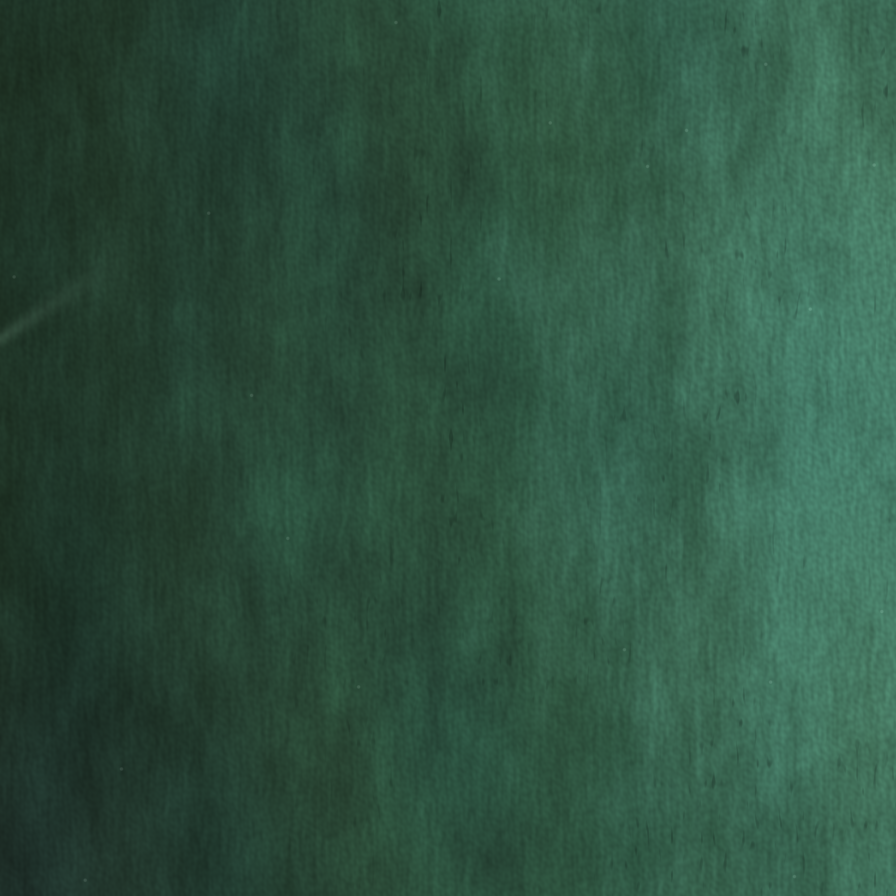
Write a three.js fragment shader that draws this texture.

```glsl
// Dark green brushed surface, shaded from a dim left side to a lit right side.
// A tone field (light + stretched gradient noise) is mapped through a green
// ramp, then covered with fine grain, dark flecks, pale specks and a scratch.

varying vec2 vUv;

const vec3 DEEP_GREEN  = vec3(0.125, 0.212, 0.157);
const vec3 DARK_GREEN  = vec3(0.150, 0.260, 0.200);
const vec3 MID_GREEN   = vec3(0.180, 0.330, 0.250);
const vec3 LIGHT_GREEN = vec3(0.220, 0.390, 0.310);
const vec3 PALE_GREEN  = vec3(0.270, 0.475, 0.390);
const vec3 SCRATCH_TINT = vec3(0.085, 0.105, 0.095);

float hash(vec2 p) {
  vec3 q = fract(p.xyx * vec3(0.1031, 0.1030, 0.0973));
  q += dot(q, q.yzx + 33.33);
  return fract((q.x + q.y) * q.z);
}

// Dot product of a random unit gradient with the offset from its corner
float cornerValue(vec2 cell, vec2 corner, vec2 offset) {
  float angle = 6.2832 * hash(cell + corner);
  return dot(vec2(cos(angle), sin(angle)), offset - corner);
}

float gradientNoise(vec2 p) {
  vec2 i = floor(p);
  vec2 f = p - i;
  vec2 u = f * f * f * (f * (f * 6.0 - 15.0) + 10.0);
  float low = mix(cornerValue(i, vec2(0.0), f), cornerValue(i, vec2(1.0, 0.0), f), u.x);
  float high = mix(cornerValue(i, vec2(0.0, 1.0), f), cornerValue(i, vec2(1.0), f), u.x);
  return mix(low, high, u.y);
}

float fbm(vec2 p) {
  float sum = 0.0;
  float amplitude = 0.6;
  for (int octave = 0; octave < 4; octave++) {
    sum += amplitude * gradientNoise(p);
    p = p * 2.03 + vec2(17.3, 9.1);
    amplitude *= 0.55;
  }
  return sum;
}

// Light falls on the right side and fades towards the corners
float lightField(vec2 p) {
  vec2 toGlow = (p - vec2(0.96, 0.45)) * vec2(3.0, 2.6);
  float glow = exp(-dot(toGlow, toGlow));
  float topRight = smoothstep(0.75, 1.0, p.x) * smoothstep(0.65, 1.0, p.y);
  float bottom = smoothstep(0.3, 0.0, p.y) * smoothstep(0.2, 0.7, p.x);
  return p.x * 0.96 + 0.03 + 0.08 * glow - 0.17 * topRight - 0.08 * bottom;
}

// Soft clouds, blotches and vertical brush streaks
float paintField(vec2 p) {
  vec2 warped = p + 0.02 * vec2(gradientNoise(p * 9.0), gradientNoise(p * 9.0 + 40.0));
  float clouds = fbm(warped * vec2(5.0, 3.2) + 3.0);
  float blotches = fbm(warped * vec2(17.0, 8.0) + 21.0);
  float streaks = fbm(p * vec2(42.0, 5.0) + 55.0);
  float bristles = gradientNoise(p * vec2(120.0, 11.0) + 80.0);
  return 0.25 * clouds + 0.27 * blotches + 0.13 * streaks + 0.07 * bristles;
}

vec3 greenRamp(float tone) {
  vec3 color = mix(DEEP_GREEN, DARK_GREEN, clamp((tone - 0.10) / 0.22, -0.8, 1.0));
  color = mix(color, MID_GREEN, clamp((tone - 0.32) / 0.23, 0.0, 1.0));
  color = mix(color, LIGHT_GREEN, clamp((tone - 0.55) / 0.21, 0.0, 1.0));
  return mix(color, PALE_GREEN, clamp((tone - 0.76) / 0.21, 0.0, 1.25));
}

// Short thin upright marks where stretched noise peaks
float darkFlecks(vec2 p) {
  float marks = smoothstep(0.28, 0.58, gradientNoise(p * vec2(150.0, 44.0) + 12.0));
  float zones = smoothstep(-0.15, 0.35, fbm(p * vec2(9.0, 5.0) + 70.0));
  return marks * zones * smoothstep(0.1, 0.6, p.x);
}

// Rare round dots, at most one per cell
float paleSpecks(vec2 p, float cells, float share) {
  vec2 cell = floor(p * cells);
  vec2 center = 0.25 + 0.5 * vec2(hash(cell + 5.0), hash(cell + 91.0));
  float dist = length(fract(p * cells) - center) / cells;
  return step(1.0 - share, hash(cell + 37.0)) * smoothstep(0.0028, 0.0008, dist);
}

// Soft line that widens and fades from start to end
float scratch(vec2 p, vec2 start, vec2 end) {
  vec2 along = end - start;
  float t = clamp(dot(p - start, along) / dot(along, along), 0.0, 1.0);
  float dist = length(p - start - along * t);
  return exp(-pow(dist / mix(0.006, 0.016, t), 2.0)) * pow(1.0 - t, 1.3);
}

void main() {
  vec2 p = vUv;
  vec3 color = greenRamp(lightField(p) + paintField(p));

  // Slow drift between warm and cool green, cooler at the lower left
  float drift = gradientNoise(p * vec2(6.0, 3.0) + 8.0);
  float coolCorner = smoothstep(0.35, 0.0, p.x) * smoothstep(0.4, 0.0, p.y);
  color += vec3(-0.012, 0.0, 0.016) * drift + vec3(0.0, -0.015, 0.012) * coolCorner;

  // Fine relief: upright fibres and slanted grain
  float fibres = gradientNoise(p * vec2(210.0, 38.0) + 6.0);
  float grain = gradientNoise(vec2(p.x + 0.4 * p.y, p.y - 0.3 * p.x) * vec2(190.0, 150.0));
  color *= 1.0 + 0.11 * fibres + 0.12 * grain;

  color *= 1.0 - 0.26 * darkFlecks(p);
  color += 0.09 * paleSpecks(p, 24.0, 0.025);
  color += SCRATCH_TINT * scratch(p, vec2(-0.01, 0.615), vec2(0.15, 0.72));
  gl_FragColor = vec4(color, 1.0);
}
```
